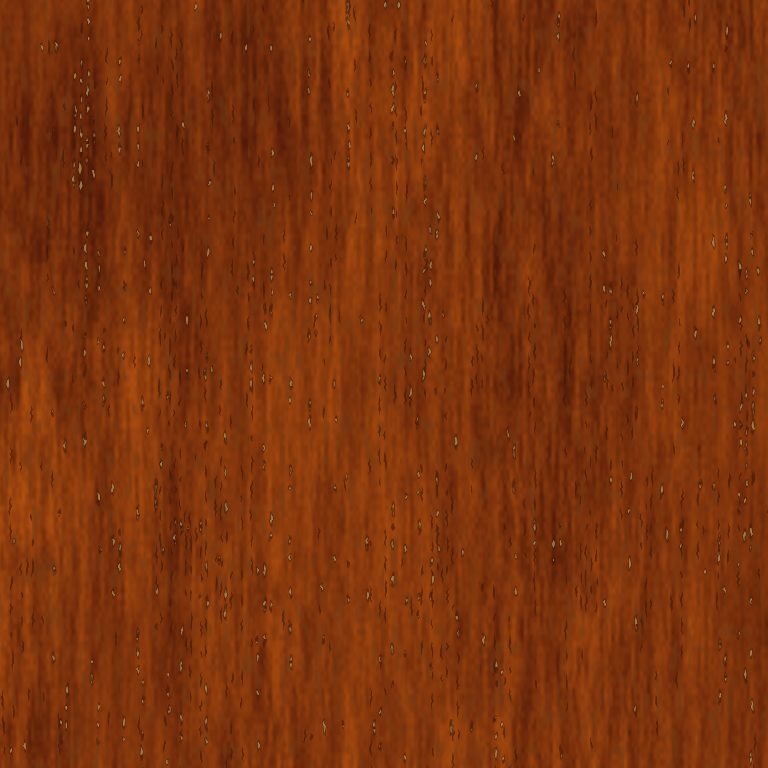
Write a three.js fragment shader that draws this texture.

```glsl
varying vec2 vUv;

// Colours
const vec3 DARK_WOOD = vec3(0.360, 0.122, 0.034);
const vec3 LIGHT_WOOD = vec3(0.630, 0.276, 0.056);
const vec3 OLIVE_WOOD = vec3(0.450, 0.230, 0.080);
const vec3 PORE_DARK = vec3(0.240, 0.090, 0.030);
const vec3 FLECK_PALE = vec3(0.640, 0.520, 0.320);

// Noise frequencies across and along the grain
const vec2 CLOUD_FREQ = vec2(4.0, 2.6);
const vec2 STREAK_FREQ = vec2(26.0, 2.2);
const vec2 FIBRE_FREQ = vec2(85.0, 6.0);
const vec2 THREAD_FREQ = vec2(190.0, 22.0);
const vec2 GRAIN_FREQ = vec2(240.0, 130.0);

// Tone strength of each layer
const float CLOUD_AMP = 0.40;
const float STREAK_AMP = 0.34;
const float FIBRE_AMP = 0.46;
const float THREAD_AMP = 0.50;
const float GRAIN_AMP = 0.26;
const float MEAN_TONE = 0.51;
const float WAVER = 0.006;

// Pores: cells per canvas, half sizes and share of filled cells
const vec2 FLECK_GRID = vec2(120.0, 44.0);
const vec2 FLECK_HALF = vec2(0.0017, 0.0085);
const float FLECK_SHARE = 0.55;
const vec2 PORE_GRID = vec2(150.0, 30.0);
const vec2 PORE_HALF = vec2(0.0015, 0.0150);
const float PORE_SHARE = 0.90;
const float RIM_SCALE = 1.6;

float hash(vec2 p) {
  vec3 q = fract(vec3(p.xyx) * 0.1031);
  q += dot(q, q.yzx + 33.33);
  return fract((q.x + q.y) * q.z);
}

float noise(vec2 p) {
  vec2 cell = floor(p);
  vec2 f = fract(p);
  f = f * f * (3.0 - 2.0 * f);
  float low = mix(hash(cell), hash(cell + vec2(1.0, 0.0)), f.x);
  float high = mix(hash(cell + vec2(0.0, 1.0)), hash(cell + 1.0), f.x);
  return mix(low, high, f.y);
}

// Noise centred on zero
float swing(vec2 p) {
  return noise(p) - 0.5;
}

// Scaled distance to a scattered upright dash: 1 on its outline, large if none
float dashDistance(vec2 p, vec2 grid, vec2 halfSize, float share, float seed) {
  float column = floor(p.x * grid.x);
  // Stagger the rows so that neighbouring columns do not line up
  vec2 g = p * grid + vec2(0.0, hash(vec2(column, seed)));
  vec2 id = floor(g);
  vec2 key = id + seed;

  // Some columns carry chains of dashes, gathered in broad patches
  float chain = smoothstep(0.50, 0.95, noise(vec2(key.x, id.y / grid.y * 3.5 + seed)));
  float gather = smoothstep(0.30, 0.65, noise(id / grid * vec2(8.0, 2.5) + seed));
  float density = share * chain * mix(0.3, 1.0, gather);
  if (hash(key + 7.0) > density) return 9.0;

  float size = mix(0.3, 1.0, hash(key + 19.0));
  vec2 centre = vec2(mix(0.4, 0.6, hash(key + 31.0)), 0.5);
  vec2 offset = (fract(g) - centre) / grid;
  return length(offset / (halfSize * vec2(mix(0.7, 1.0, size), size)));
}

float coverage(float distanceToDash, float scale) {
  return 1.0 - smoothstep(0.55, 1.15, distanceToDash / scale);
}

void main() {
  // Fibres waver slightly sideways
  vec2 p = vUv;
  p.x += WAVER * swing(vUv * vec2(7.0, 4.0)) + 0.3 * WAVER * swing(vUv * vec2(40.0, 18.0));

  // Layered tone, with rougher figure in some bands
  float rough = mix(0.7, 1.3, noise(p * vec2(6.0, 2.0) + 51.0));
  float fine = FIBRE_AMP * swing(p * FIBRE_FREQ + 13.0)
             + THREAD_AMP * swing(p * THREAD_FREQ + 29.0)
             + GRAIN_AMP * swing(p * GRAIN_FREQ + 43.0);
  float tone = MEAN_TONE + rough * fine
             + CLOUD_AMP * swing(p * CLOUD_FREQ + 3.0)
             + STREAK_AMP * swing(p * STREAK_FREQ + 71.0);
  vec3 colour = mix(DARK_WOOD, LIGHT_WOOD, clamp(tone, -0.15, 1.2));

  // Dull olive threads
  float olive = smoothstep(0.62, 0.92, noise(p * vec2(170.0, 45.0) + 87.0));
  colour = mix(colour, OLIVE_WOOD, 0.5 * olive);

  // Dark pores with ragged outlines
  vec2 ragged = p + vec2(0.0028 * swing(p * vec2(110.0, 240.0) + 5.0), 0.0);
  float pore = dashDistance(ragged, PORE_GRID, PORE_HALF, PORE_SHARE, 101.0);
  colour = mix(colour, PORE_DARK, 0.6 * coverage(pore, 1.0));

  // Pale filled flecks, broken along their length, inside dark rims
  float fleck = dashDistance(ragged, FLECK_GRID, FLECK_HALF, FLECK_SHARE, 211.0);
  float filled = smoothstep(0.22, 0.60, noise(p * vec2(150.0, 210.0) + 17.0));
  colour = mix(colour, PORE_DARK, 0.6 * coverage(fleck, RIM_SCALE));
  colour = mix(colour, FLECK_PALE, 0.9 * filled * coverage(fleck, 1.0));

  gl_FragColor = vec4(colour, 1.0);
}
```
